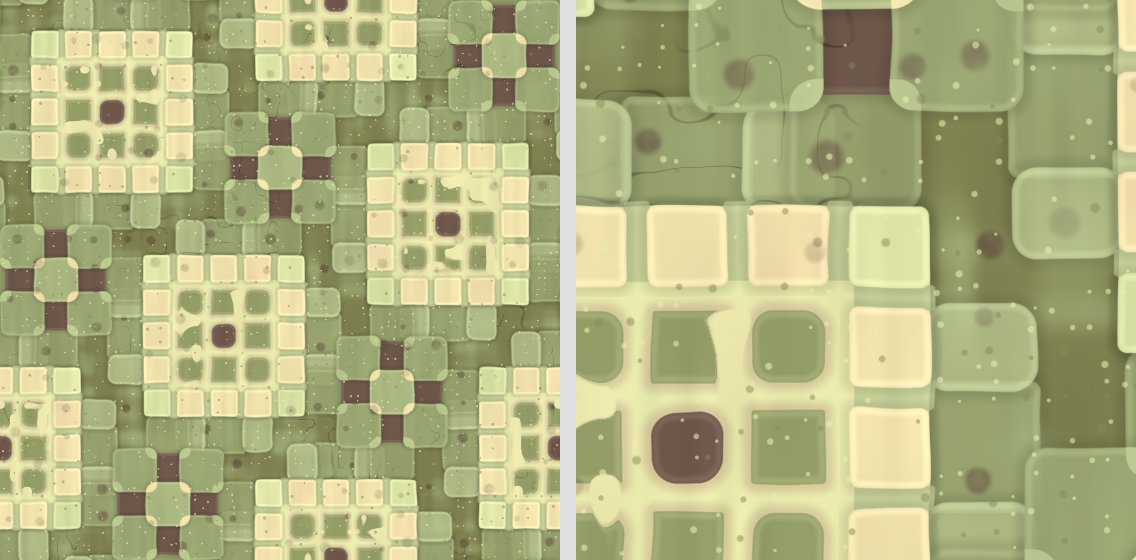
Left: the whole. Right: its middle third, enlarged.
Write a WebGL 1 fragment shader that draws this pattern.

```glsl
precision highp float;
// Worn woven mosaic: cream 5x5 plates and small green crosses on a slanted lattice, five of each per tile.
uniform vec2 u_resolution;

#define REPEATS 5.0
#define CELLS (10.0 / 3.0)
#define TILE 0.66
#define WOBBLE 0.0025
#define SPOT_DENSITY 0.3
#define BROWN vec3(0.43, 0.34, 0.29)
#define OLIVE vec3(0.53, 0.54, 0.33)
#define GREEN vec3(0.62, 0.67, 0.46)
#define PALE vec3(0.75, 0.80, 0.58)
#define YELLOW vec3(0.91, 0.93, 0.68)
#define CREAM vec3(0.95, 0.89, 0.68)
#define PEACH vec3(0.94, 0.82, 0.66)

float hash(vec2 p) {
  vec3 q = fract(p.xyx * vec3(0.1031, 0.1030, 0.0973));
  q += dot(q, q.yzx + 33.33);
  return fract((q.x + q.y) * q.z);
}

// Value noise that wraps after n cells.
float noise(vec2 uv, vec2 n) {
  vec2 x = uv * n, i = floor(x), f = fract(x);
  f = f * f * (3.0 - 2.0 * f);
  vec2 a = mod(i, n), b = mod(i + 1.0, n);
  return mix(mix(hash(a), hash(vec2(b.x, a.y)), f.x),
             mix(hash(vec2(a.x, b.y)), hash(b), f.x), f.y);
}

// Scattered round specks, at most one per cell.
float specks(vec2 uv, float n, float density, float radius) {
  vec2 x = uv * n, id = mod(floor(x), n);
  vec2 center = 0.3 + 0.4 * vec2(hash(id + 17.3), hash(id + 41.7));
  float r = radius * (0.6 + 0.8 * hash(id + 5.1));
  return step(1.0 - density, hash(id)) * smoothstep(r, r * 0.5, length(fract(x) - center));
}

float box(vec2 p, vec2 halfSize, float radius) {
  vec2 d = abs(p) - halfSize + radius;
  return length(max(d, 0.0)) + min(max(d.x, d.y), 0.0) - radius;
}

float cover(float d) {
  float px = REPEATS * CELLS / min(u_resolution.x, u_resolution.y);
  return smoothstep(px, -px, d);
}

// Paints a shape with a soft shadow outside and a light rim inside.
vec3 layer(vec3 c, float d, vec3 ink, float alpha) {
  c *= 1.0 - 0.10 * smoothstep(0.16, 0.0, d);
  c = mix(c, ink, alpha * cover(d));
  return c + 0.06 * smoothstep(0.06, 0.0, abs(d + 0.04));
}

vec2 latticePoint(vec2 k) {
  return k.x * vec2(1.0, -2.0) + k.y * vec2(2.0, 1.0);
}

// Folds a point into one eighth of the plane.
vec2 fold(vec2 p) {
  p = abs(p);
  return p.x > p.y ? p : p.yx;
}

vec3 cross4(vec3 c, vec2 p) {
  vec2 q = fold(p), size = vec2(TILE);
  float center = box(p, size, 0.32);
  float corner = box(q - 1.0, size, 0.24);
  float arm = box(q - vec2(2.0, 0.0), size, 0.24);
  c = layer(c, arm, mix(OLIVE, GREEN, 0.8), 0.85);
  c = layer(c, box(q - vec2(1.0, 0.0), vec2(0.5), 0.03), BROWN, 1.0);
  c = layer(c, corner, GREEN, 0.92);
  c = layer(c, center, mix(GREEN, PALE, 0.35), 1.0);
  c = mix(c, PALE, 0.9 * cover(max(corner, arm)));
  return mix(c, CREAM, cover(max(corner, center)));
}

vec3 plate(vec3 c, vec2 p, vec2 uv, vec2 motif) {
  vec2 q = fold(p), id = floor(p + 0.5), f = p - id;
  float ring = max(abs(id.x), abs(id.y)), steps = abs(id.x) + abs(id.y);
  float blotch = noise(uv, vec2(40.0)), shade = hash(motif * 7.0 + id + 9.0);
  float body = box(p, vec2(2.4), 0.22);
  c = layer(c, body, mix(YELLOW, CREAM, 0.5 * blotch), 1.0);
  if (ring > 2.0) return c;
  // Pale strips between the rim tiles.
  float strips = min(box(q - vec2(2.05, 0.5), vec2(0.4, 0.13), 0.04),
                     box(q - vec2(2.05, 1.5), vec2(0.4, 0.13), 0.04));
  c = mix(c, PALE, 0.75 * cover(strips));
  if (ring > 1.5) {
    vec3 ink = mix(CREAM, PEACH, 0.6 * smoothstep(0.5, 1.0, shade) * blotch);
    if (steps > 3.5) ink = mix(YELLOW, PALE, 0.5 * shade);
    return layer(c, box(f, vec2(0.4), 0.1), ink, 0.95);
  }
  // Square and rounded green holes around a brown one.
  float radius = steps < 0.5 ? 0.25 : (steps > 1.5 ? 0.22 : 0.03);
  float chipped = 0.5 * smoothstep(0.72, 0.9, blotch) * step(0.5, steps);
  float hole = box(f, vec2(0.36), radius) + chipped;
  c = mix(c, PEACH, 0.45 * smoothstep(0.14, 0.0, hole));
  return layer(c, hole, steps < 0.5 ? BROWN : mix(OLIVE, GREEN, 0.55), 1.0);
}

void main() {
  vec2 uv = gl_FragCoord.xy / u_resolution;
  vec2 drift = vec2(noise(uv, vec2(31.0)), noise(uv + 0.37, vec2(29.0))) - 0.5;
  vec2 g = (uv + WOBBLE * drift) * REPEATS - vec2(0.0, 1.0);
  vec2 k = vec2(g.x - 2.0 * g.y, 2.0 * g.x + g.y) / 5.0;

  // Woven ground of crossing bands.
  float bands = 0.5 * noise(uv, vec2(50.0, 10.0)) + 0.5 * noise(uv, vec2(10.0, 50.0));
  vec3 c = mix(OLIVE * 0.93, GREEN, smoothstep(0.35, 0.95, bands));

  // Green tiles reaching out from each plate.
  for (int i = 0; i < 4; i++) {
    vec2 corner = floor(k) + vec2(mod(float(i), 2.0), floor(float(i) / 2.0));
    vec2 q = fold((g - latticePoint(corner)) * CELLS);
    c = layer(c, box(q - vec2(2.9, 0.0), vec2(0.6, TILE), 0.12), GREEN, 0.8);
    c = layer(c, box(q - vec2(2.9, 1.0), vec2(0.56, 0.45), 0.25), PALE, 0.75);
  }
  c = cross4(c, (g - latticePoint(floor(k) + 0.5)) * CELLS);
  vec2 center = latticePoint(floor(k + 0.5));
  c = plate(c, (g - center) * CELLS, uv, mod(center, REPEATS));

  // Wear: streaks, cracks, dark spots and light grit.
  float dark = 1.0 - smoothstep(0.55, 0.75, c.g);
  c *= 0.97 + 0.06 * noise(uv, vec2(90.0, 12.0));
  float crack = smoothstep(0.035, 0.0, abs(noise(uv, vec2(45.0)) - 0.5));
  c *= 1.0 - 0.28 * crack * dark * smoothstep(0.55, 0.8, noise(uv + 0.21, vec2(9.0)));
  float spot = specks(uv, 20.0, SPOT_DENSITY, 0.19) * (0.55 + 0.45 * noise(uv, vec2(150.0)));
  c = mix(c, BROWN * 0.9, spot * (0.25 + 0.6 * dark));
  c = mix(c, OLIVE, 0.5 * specks(uv + 0.13, 47.0, 0.25, 0.13));
  c = mix(c, YELLOW, 0.6 * specks(uv, 90.0, 0.2, 0.18));
  gl_FragColor = vec4(c, 1.0);
}
```
